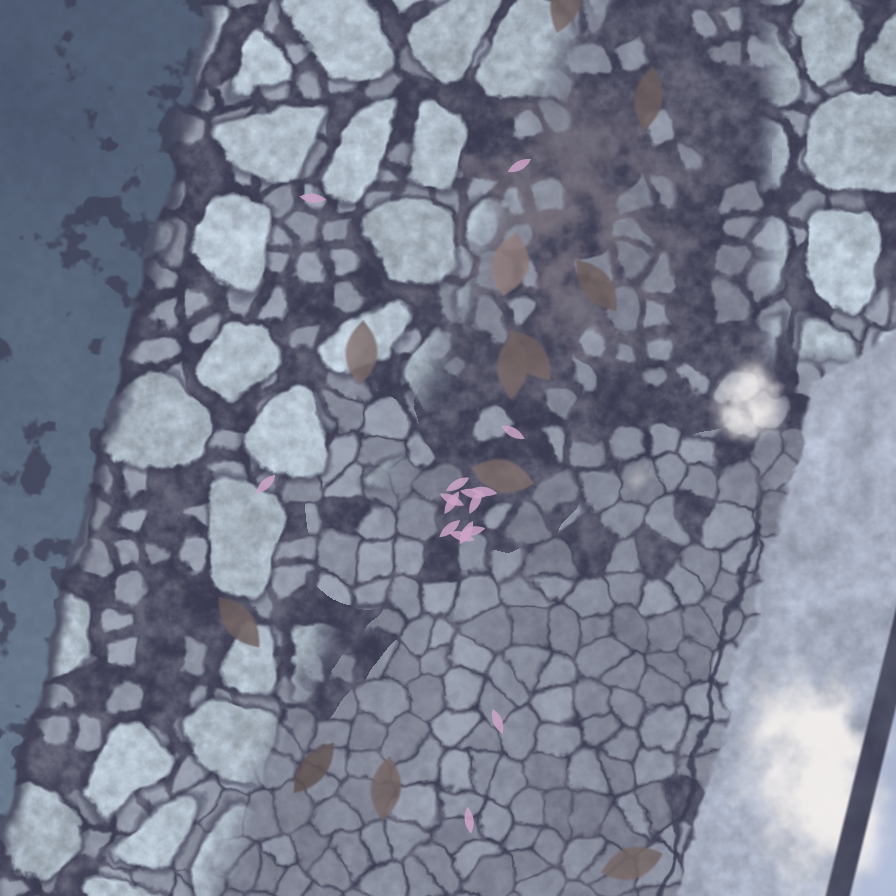
This texture is drawn by a WebGL 1 fragment shader. Its source:

```glsl
precision highp float;
// Weathered pavement seen from above: a smooth blue-grey kerb, pale stones in
// dark soil, cracked gravel and a sunlit slab. Stones are rounded Voronoi cells
// at two scales; slanted lines and noise set the zones, loops scatter litter.
uniform vec2 u_resolution;

const float STONE_SCALE = 9.0;    // cells across the canvas
const float GRAVEL_SCALE = 25.0;
const float SOFTNESS = 0.0028;    // edge blur in canvas units
const int LEAVES = 12;
const int PETALS = 16;
const vec3 SOIL_DARK = vec3(0.23, 0.235, 0.32);
const vec3 SOIL_LIGHT = vec3(0.42, 0.42, 0.49);
const vec3 GRAVEL_DARK = vec3(0.45, 0.46, 0.52);
const vec3 GRAVEL_LIGHT = vec3(0.64, 0.67, 0.73);
const vec3 STONE = vec3(0.70, 0.75, 0.80);
const vec3 KERB_DARK = vec3(0.29, 0.34, 0.43);
const vec3 KERB_LIGHT = vec3(0.41, 0.47, 0.55);
const vec3 SLAB = vec3(0.64, 0.67, 0.74);
const vec3 SUN = vec3(0.95, 0.935, 0.93);
const vec3 LEAF = vec3(0.49, 0.43, 0.43);
const vec3 PETAL = vec3(0.80, 0.64, 0.78);

vec2 hash2(vec2 p) {
  vec3 q = fract(p.xyx * vec3(0.1031, 0.1030, 0.0973));
  q += dot(q, q.yzx + 33.33);
  return fract((q.xx + q.yz) * q.zy);
}

float noise(vec2 p) {
  vec2 i = floor(p), f = fract(p);
  f = f * f * (3.0 - 2.0 * f);
  return mix(mix(hash2(i).x, hash2(i + vec2(1, 0)).x, f.x),
             mix(hash2(i + vec2(0, 1)).x, hash2(i + vec2(1, 1)).x, f.x), f.y);
}

float fbm(vec2 p) {
  float sum = 0.0, amp = 0.5;
  for (int i = 0; i < 4; i++) {
    sum += amp * noise(p);
    p = mat2(1.6, 1.2, -1.2, 1.6) * p + 7.3;
    amp *= 0.5;
  }
  return sum / 0.9375;
}

// x: distance to the cell border with rounded corners, yz: cell hash
vec3 cells(vec2 p, float sharpness) {
  vec2 base = floor(p), nearCell = base, nearOffset = vec2(0.0);
  float best = 9.0;
  for (int j = -1; j <= 1; j++) for (int i = -1; i <= 1; i++) {
    vec2 c = base + vec2(i, j);
    vec2 r = c + 0.1 + 0.8 * hash2(c) - p;
    if (dot(r, r) < best) { best = dot(r, r); nearCell = c; nearOffset = r; }
  }
  float sum = 0.0;
  for (int j = -2; j <= 2; j++) for (int i = -2; i <= 2; i++) {
    vec2 c = nearCell + vec2(i, j);
    vec2 r = c + 0.1 + 0.8 * hash2(c) - p, d = r - nearOffset;
    if (dot(d, d) > 0.0001) sum += exp(-sharpness * dot(0.5 * (r + nearOffset), normalize(d)));
  }
  return vec3(-log(sum) / sharpness, hash2(nearCell + 51.7));
}

float glow(vec2 p, vec2 center, vec2 size) {
  vec2 d = (p - center) / size;
  return exp(-dot(d, d));
}

// Pointed oval coverage, turned by angle
float lens(vec2 d, float angle, vec2 size) {
  float c = cos(angle), s = sin(angle);
  d = mat2(c, -s, s, c) * d / size;
  float edge = abs(d.y) - (1.0 - d.x * d.x);
  return smoothstep(0.15, -0.15, edge) * step(abs(d.x), 1.0);
}

void main() {
  vec2 p = gl_FragCoord.xy / u_resolution;
  float broad = fbm(p * 6.0), mid = fbm(p * 26.0 + 9.0), grain = fbm(p * 95.0);
  vec2 rough = vec2(mid, fbm(p * 26.0 + 40.0)) - 0.5;
  vec2 q = p + 0.022 * rough + 0.006 * (grain - 0.5);

  // Zones, positive inside
  float kerbSide = p.x + 0.015 - 0.25 * p.y + 0.03 * rough.x;
  float slabSide = p.x - 0.76 - 0.257 * p.y + 0.035 * rough.y;
  float slab = min(slabSide, 0.63 - 0.6 * (1.0 - p.x) - p.y + 0.03 * rough.x);
  float corner = smoothstep(0.84, 0.88, p.x) * smoothstep(0.58, 0.62, p.y);
  float stoneZone = max(corner, smoothstep(0.03, -0.03, kerbSide - 0.25 - 0.17 * p.y));
  float cracked = smoothstep(-0.06, 0.06, p.x * 0.7 - p.y + 0.16 * (broad - 0.5));
  cracked = max(cracked, smoothstep(0.4, 0.6, glow(p, vec2(0.41, 0.44), vec2(0.09, 0.14))));

  // Soil with a brownish patch of debris
  vec3 color = mix(SOIL_DARK, SOIL_LIGHT, smoothstep(0.25, 0.85, 0.5 * mid + 0.5 * grain));
  float debris = glow(p, vec2(0.62, 0.75), vec2(0.13, 0.14)) * smoothstep(0.25, 0.6, mid);
  color = mix(color, vec3(0.49, 0.46, 0.50), 0.75 * debris);

  // Gravel: sparse in soil, tightly packed where the paving is cracked
  vec3 g = cells(q * GRAVEL_SCALE, 22.0);
  float gravelGap = mix(0.08 + 0.12 * g.z, 0.015 + 0.05 * g.z, cracked);
  float soft = SOFTNESS * GRAVEL_SCALE;
  float gravel = smoothstep(-soft, soft, g.x - gravelGap);
  gravel *= step(g.y, mix(0.4 + 0.2 * stoneZone, 0.93, cracked));
  float tone = clamp(0.65 * g.z + 0.6 * broad - 0.1 + 0.5 * (grain - 0.5) + 0.2 * stoneZone, 0.0, 1.0);
  color = mix(color, mix(GRAVEL_DARK, GRAVEL_LIGHT, tone), gravel * 0.92);

  // Large pale stones, with a dark moat around each
  vec3 s = cells(q * STONE_SCALE + 3.0, 16.0);
  float inset = s.x - 0.05 - 0.09 * s.z;
  float present = step(s.y, 0.80) * stoneZone;
  soft = SOFTNESS * STONE_SCALE;
  color = mix(color, SOIL_DARK, 0.55 * present * smoothstep(-0.09, -0.02, inset));
  vec3 stone = STONE * (0.89 + 0.14 * s.z + 0.32 * (grain - 0.5) + 0.16 * rough.x);
  color = mix(color, stone, present * smoothstep(-soft, soft, inset));

  // Fallen leaves and petals
  for (int i = 0; i < LEAVES; i++) {
    vec2 h = hash2(vec2(i, 17)), k = hash2(vec2(i, 29));
    float leaf = lens(p - vec2(0.18 + 0.55 * h.x, h.y), 6.28 * k.x, vec2(0.036, 0.014 + 0.007 * k.y));
    color = mix(color, LEAF * (0.75 + 0.4 * k.y + 0.3 * (mid - 0.5)), 0.85 * leaf);
  }
  for (int i = 0; i < PETALS; i++) {
    vec2 h = hash2(vec2(i, 43)), k = hash2(vec2(i, 61));
    vec2 spread = mix(vec2(0.06), vec2(0.5, 0.8), step(0.4, k.y));
    float petal = lens(p - vec2(0.53, 0.43) - (h - 0.5) * spread, 6.28 * k.x, vec2(0.015, 0.005));
    color = mix(color, PETAL, 0.85 * petal);
  }

  // Slab, its bordering crack and the dark slot
  vec3 slabColor = SLAB * (1.0 + 0.22 * (grain - 0.5) + 0.25 * rough.x);
  color = mix(color, slabColor, smoothstep(-0.004, 0.004, slab));
  float crack = smoothstep(0.006, 0.001, abs(slabSide + 0.02)) * smoothstep(0.5, 0.4, p.y);
  color = mix(color, SOIL_DARK, 0.85 * crack);
  float slot = p.x - 0.935 - 0.245 * p.y;
  color = mix(color, vec3(0.68, 0.72, 0.82) * (0.9 + 0.2 * broad), smoothstep(0.0, 0.01, slot));

  // Dappled sunlight
  float light = glow(p, vec2(0.91, 0.14), vec2(0.11, 0.19)) + glow(p, vec2(0.84, 0.54), vec2(0.06, 0.08))
    + 0.8 * glow(p, vec2(0.72, 0.47), vec2(0.03)) + 0.7 * glow(p, vec2(0.81, 0.97), vec2(0.05, 0.04));
  color = mix(color, SUN, 0.95 * smoothstep(0.36, 0.75, light * (0.3 + 0.8 * broad + 0.6 * rough.y)));
  vec3 slotColor = mix(SOIL_DARK, GRAVEL_DARK, 0.5 * mid);
  color = mix(color, slotColor, smoothstep(0.016, 0.011, abs(slot)));

  // Smooth kerb with dark stains near its edge
  vec3 kerb = mix(KERB_DARK, KERB_LIGHT, clamp(1.1 - p.y + 0.5 * (broad - 0.5), 0.0, 1.0));
  kerb *= 1.0 + 0.10 * (grain - 0.5);
  float stain = smoothstep(0.66, 0.74, mid + 0.12 * smoothstep(-0.12, 0.0, kerbSide));
  kerb = mix(kerb, SOIL_DARK, 0.7 * stain);
  color = mix(color, SOIL_DARK, 0.8 * smoothstep(0.025, 0.005, kerbSide));
  color = mix(kerb, color, smoothstep(-0.004, 0.004, kerbSide));

  gl_FragColor = vec4(color, 1.0);
}
```
